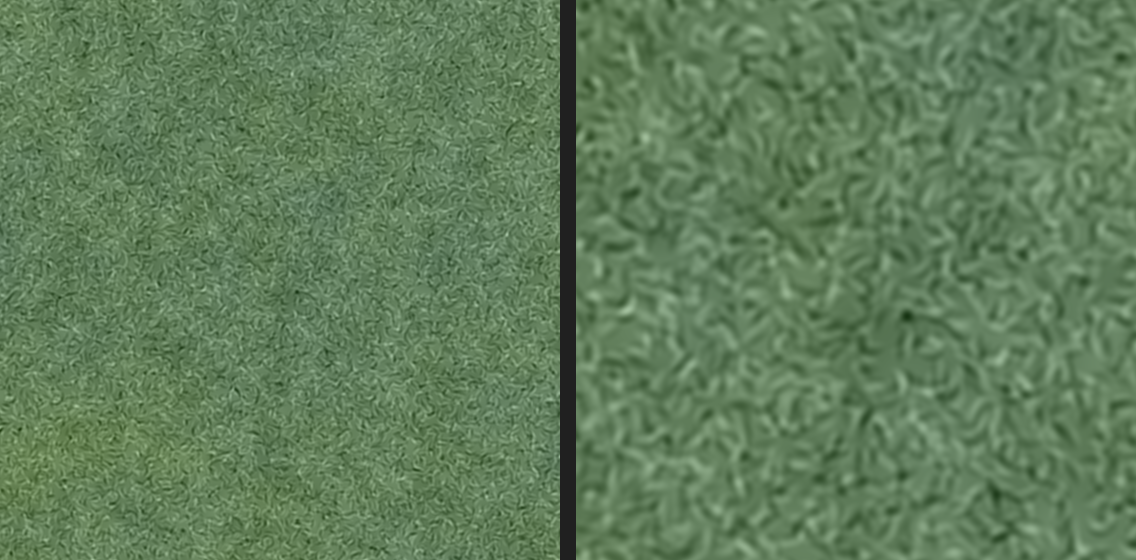
Left: the whole. Right: its middle third, enlarged.
This texture is drawn by a WebGL 1 fragment shader. Its source:

```glsl
precision highp float;
// Short dense turf: soft, curled light and dark blades at random angles.
// Blades are bent wave packets scattered on a jittered grid and summed;
// smooth noise adds clumps, faint broad shading and warm patches.

uniform vec2 u_resolution;

const float TAU = 6.2831853;
const float BLADE_GRID = 60.0;
const int BLADES_PER_CELL = 3;
const vec2 BLADE_HALF_SIZE = vec2(0.68, 0.52);

const vec3 SHADOW_GREEN = vec3(0.267, 0.380, 0.230);
const vec3 LIGHT_GREEN = vec3(0.477, 0.590, 0.443);
const vec3 WARM_SHIFT = vec3(0.008, 0.006, -0.024);

// Four random values from 0 to 1
vec4 hash4(vec3 p) {
  vec4 q = fract(p.xyzx * vec4(0.1031, 0.1030, 0.0973, 0.1099));
  q += dot(q, q.wzxy + 33.33);
  return fract((q.xxyz + q.yzzw) * q.zywx);
}

// Smooth value noise from -1 to 1
float valueNoise(vec2 p, float seed) {
  vec2 cell = floor(p);
  vec2 f = fract(p);
  vec2 s = f * f * (3.0 - 2.0 * f);
  float a = hash4(vec3(cell, seed)).x;
  float b = hash4(vec3(cell + vec2(1.0, 0.0), seed)).x;
  float c = hash4(vec3(cell + vec2(0.0, 1.0), seed)).x;
  float d = hash4(vec3(cell + vec2(1.0, 1.0), seed)).x;
  return 2.0 * mix(mix(a, b, s.x), mix(c, d, s.x), s.y) - 1.0;
}

float layeredNoise(vec2 p, float seed) {
  return 0.60 * valueNoise(p, seed)
       + 0.40 * valueNoise(p * 2.3 + 7.7, seed + 1.0);
}

// One curled blade: stripes across its width, fading out at its rim
float blade(vec2 offset, float angle, float bend, float frequency, float phase) {
  vec2 along = vec2(cos(angle), sin(angle));
  vec2 p = vec2(dot(offset, along), dot(offset, vec2(-along.y, along.x)));
  p.y += bend * p.x * p.x;
  vec2 q = p / BLADE_HALF_SIZE;
  float fade = max(1.0 - dot(q, q), 0.0);
  return fade * fade * cos(TAU * (p.y * frequency + phase));
}

// Sum of all blades near a point
float bladeField(vec2 p) {
  vec2 cell = floor(p);
  float sum = 0.0;
  for (int y = -1; y <= 1; y++) {
    for (int x = -1; x <= 1; x++) {
      vec2 neighbor = cell + vec2(float(x), float(y));
      for (int i = 0; i < BLADES_PER_CELL; i++) {
        float id = float(i) * 2.0;
        vec4 place = hash4(vec3(neighbor, id + 11.0));
        vec4 shape = hash4(vec3(neighbor, id + 12.0));
        float bend = mix(-0.6, 0.6, shape.x);
        float frequency = mix(0.95, 1.40, shape.y);
        sum += blade(p - neighbor - place.xy, place.z * TAU,
                     bend, frequency, place.w);
      }
    }
  }
  return sum;
}

// Relative brightness, centred on zero
float turfTone(vec2 uv) {
  float blades = 1.75 * bladeField(uv * BLADE_GRID);
  float clumps = 0.75 * valueNoise(uv * 34.0, 31.0);
  float broad = 0.30 * layeredNoise(uv * 6.0, 41.0);
  return blades + clumps + broad;
}

// Yellow-green patches, a little stronger toward the lower left
float turfWarmth(vec2 uv) {
  float patches = layeredNoise(uv * vec2(4.0, 5.0), 51.0);
  float mottling = 0.35 * valueNoise(uv * 17.0, 61.0);
  float corner = smoothstep(0.8, 0.0, length(uv * vec2(0.8, 1.2)));
  return patches + mottling + 1.1 * corner - 0.2;
}

void main() {
  vec2 uv = gl_FragCoord.xy / min(u_resolution.x, u_resolution.y);
  float light = 0.57 + 0.25 * turfTone(uv);
  vec3 color = mix(SHADOW_GREEN, LIGHT_GREEN, light);
  color += WARM_SHIFT * turfWarmth(uv);
  gl_FragColor = vec4(clamp(color, 0.0, 1.0), 1.0);
}
```
